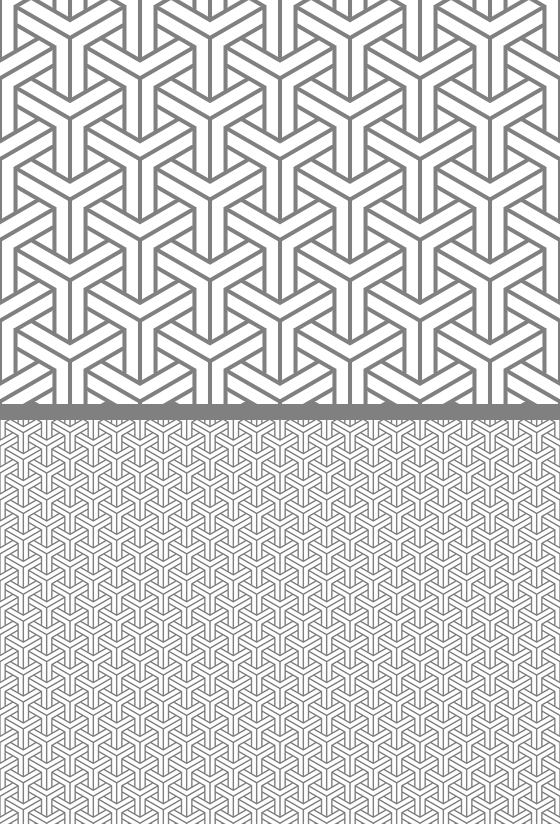
Top, the tile; bottom, the same tile 3 across and 3 down.
Write a WebGL 2 fragment shader that draws this pattern.

```glsl
#version 300 es
precision highp float;
// Interlocking three-armed lattice: grey outlines on white, each arm wedged into its neighbour.
uniform vec2 u_resolution;
out vec4 fragColor;

#define REPEATS vec2(4.0, 5.0)   // whole repeats across and down
#define HALF_ARM 0.222           // half width of an arm, in column widths
#define LINE_WIDTH 0.058         // outline width, in column widths
#define SHIFT_Y 0.03             // height of the first centre, in rows
#define LINE_COLOUR vec3(0.5)
#define GROUND_COLOUR vec3(1.0)

const float ROOT3 = 1.7320508;
const float ROW = 2.0 / ROOT3;   // centre spacing when columns are 1 apart

// Signed distance to the outlines of one tripod centred at the origin.
float tripod(vec2 p) {
    // Fold the three arms onto the one that points up and right.
    vec2 mirror = vec2(0.5, 0.5 * ROOT3);
    p.x = abs(p.x);
    p -= 2.0 * min(dot(p, mirror), 0.0) * mirror;
    float along = dot(p, vec2(0.5 * ROOT3, 0.5));
    float across = abs(dot(p, vec2(-0.5, 0.5 * ROOT3)));

    // The spine ends in the neighbour's notch, the sides on its edges.
    float halfLine = 0.5 * LINE_WIDTH;
    float spine = max(across - halfLine, along - ROW + HALF_ARM * ROW);
    float side = max(abs(across - HALF_ARM) - halfLine, along - ROW + HALF_ARM * ROOT3);
    return min(spine, side);
}

// Nearest outline among the four surrounding centres; odd columns sit half a row up.
float lattice(vec2 p) {
    float d = 1e3;
    for (int i = 0; i < 2; i++) {
        float column = floor(p.x) + float(i);
        float stagger = 0.5 * mod(column, 2.0);
        float row = floor(p.y / ROW - stagger);
        for (int j = 0; j < 2; j++) {
            vec2 centre = vec2(column, (row + float(j) + stagger) * ROW);
            d = min(d, tripod(p - centre));
        }
    }
    return d;
}

void main() {
    // Columns are one unit wide, two to each repeat.
    vec2 uv = gl_FragCoord.xy / u_resolution;
    vec2 cells = uv * REPEATS - vec2(0.0, SHIFT_Y);
    vec2 p = cells * vec2(2.0, ROW);

    float pixel = 2.0 * REPEATS.x / u_resolution.x;
    float ink = clamp(0.5 - lattice(p) / pixel, 0.0, 1.0);
    fragColor = vec4(mix(GROUND_COLOUR, LINE_COLOUR, ink), 1.0);
}
```
